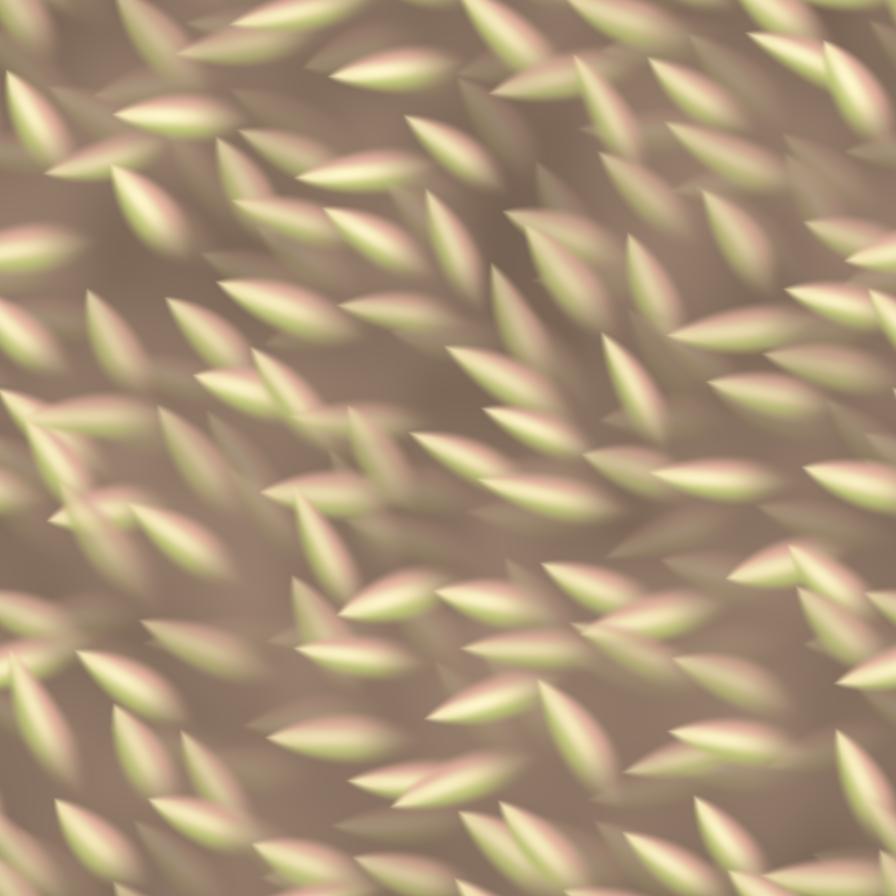
This texture is drawn by a WebGL 1 fragment shader. Its source:

```glsl
precision highp float;
// Tiling mat of soft pale grains leaning out of a blurred brown ground.

uniform vec2 u_resolution;

const vec3 GROUND_DARK  = vec3(0.465, 0.385, 0.325);
const vec3 GROUND_LIGHT = vec3(0.630, 0.530, 0.455);
const vec3 GRAIN_CREAM  = vec3(0.960, 0.895, 0.690);
const vec3 GRAIN_PINK   = vec3(0.890, 0.690, 0.620);
const vec3 GRAIN_GREEN  = vec3(0.745, 0.775, 0.460);
const vec3 GRAIN_GLINT  = vec3(1.000, 0.985, 0.830);
const vec3 GRAIN_DULL   = vec3(0.715, 0.620, 0.510);

const float FRONT_CELLS  = 10.0;   // grains per side, clear layer
const float BACK_CELLS   = 9.0;    // grains per side, faint layer
const float MOTTLE_CELLS = 7.0;    // ground blotches per side
const float JITTER       = 0.85;   // scatter inside a cell
const float HALF_LENGTH  = 0.091;
const float HALF_WIDTH   = 0.0225;
const float ANGLE_LOW    = -1.15;  // radians
const float ANGLE_HIGH   = 0.36;
const float HEAD_BLUR    = 0.0050;
const float TAIL_BLUR    = 0.0140;

float hash(vec2 p) {
  return fract(sin(dot(p, vec2(127.1, 311.7))) * 43758.5453);
}

// Value noise that wraps after a whole number of cells.
float wrapNoise(vec2 uv, float cells) {
  vec2 p = uv * cells;
  vec2 i = floor(p);
  vec2 f = fract(p);
  f = f * f * (3.0 - 2.0 * f);
  vec2 a = mod(i, cells);
  vec2 b = mod(i + 1.0, cells);
  return mix(mix(hash(a), hash(vec2(b.x, a.y)), f.x),
             mix(hash(vec2(a.x, b.y)), hash(b), f.x), f.y);
}

// Colour (rgb) and cover (a) of one grain; p is measured from its centre.
vec4 grain(vec2 p, vec2 seed) {
  float angle = mix(ANGLE_LOW, ANGLE_HIGH, hash(seed + 3.1));
  float size = mix(0.85, 1.1, hash(seed + 5.7));
  float vigour = hash(seed + 9.3);
  vec2 axis = vec2(cos(angle), sin(angle));

  // Head at along = -1, tail at along = 1.
  float along = dot(p, axis) / (HALF_LENGTH * size);
  float across = dot(p, vec2(-axis.y, axis.x));
  across += (hash(seed + 13.9) - 0.5) * 0.014 * along * along;

  // Rounded spindle whose cover ends exactly at both tips
  float halfWidth = HALF_WIDTH * mix(0.85, 1.1, hash(seed + 17.3));
  float tail = clamp(along * 0.5 + 0.5, 0.0, 1.0);
  float blur = mix(HEAD_BLUR, TAIL_BLUR, tail);
  float bulge = pow(max(1.0 - along * along, 0.0), 0.75);
  float profile = mix(-blur, halfWidth, bulge);
  float cover = 1.0 - smoothstep(-blur, blur, abs(across) - profile);
  cover *= 1.0 - smoothstep(0.0, 1.0, along);
  cover *= mix(0.72, 1.0, smoothstep(0.0, 0.6, vigour));

  // Pink upper flank, green lower flank, cream crest with a glint.
  float side = across / (halfWidth * mix(0.55, 1.0, bulge));
  vec3 color = mix(GRAIN_CREAM, GRAIN_PINK, smoothstep(0.0, 0.75, side));
  color = mix(color, GRAIN_GREEN, smoothstep(0.05, 0.75, -side));
  vec2 crest = vec2((along + 0.35) / 0.45, side / 0.40);
  color = mix(color, GRAIN_GLINT, 0.8 * vigour * exp(-dot(crest, crest)));
  color = mix(color, GRAIN_DULL, 0.60 * smoothstep(0.40, 0.95, tail)
                               + 0.25 * (1.0 - vigour));
  return vec4(color, cover);
}

// Lays one scattered layer over the base; later cells lie on top,
// so that heads cover the tails to their upper left.
vec3 addGrains(vec3 base, vec2 uv, float cells, float strength, float salt) {
  vec2 home = floor(uv * cells);
  for (int col = -1; col <= 1; col++) {
    for (int row = 1; row >= -1; row--) {
      vec2 cell = home + vec2(float(col), float(row));
      vec2 seed = mod(cell, cells) + salt;
      vec2 offset = vec2(hash(seed), hash(seed + 41.7)) - 0.5;
      vec2 center = (cell + 0.5 + JITTER * offset) / cells;
      vec4 g = grain(uv - center, seed);
      base = mix(base, g.rgb, g.a * strength);
    }
  }
  return base;
}

void main() {
  vec2 uv = gl_FragCoord.xy / u_resolution;

  // Blurred ground
  float mottle = 0.6 * wrapNoise(uv, MOTTLE_CELLS)
               + 0.4 * wrapNoise(uv + 0.37, MOTTLE_CELLS * 2.0);
  vec3 color = mix(GROUND_DARK, GROUND_LIGHT, mottle);

  // Faint grains below, clear grains above
  color = addGrains(color, uv, BACK_CELLS, 0.22, 71.0);
  color = addGrains(color, uv, FRONT_CELLS, 1.0, 23.0);

  gl_FragColor = vec4(color, 1.0);
}
```
